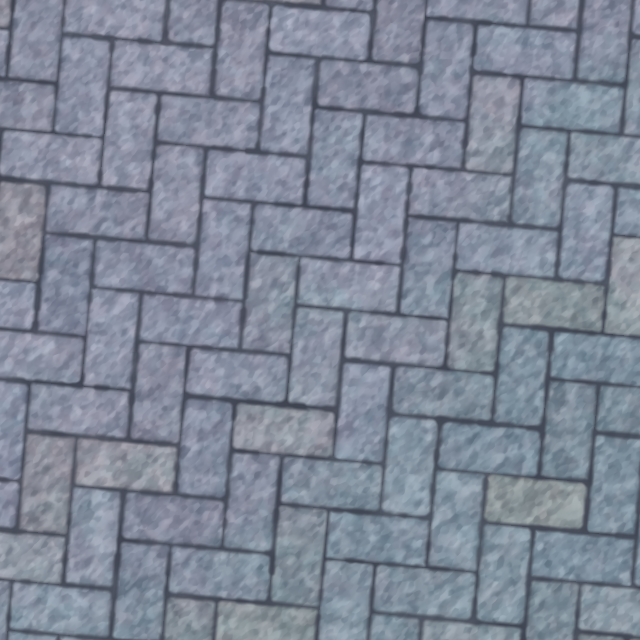
Write a Shadertoy shader that draws this texture.

```glsl
// Worn grey paving blocks in a slightly tilted 90 degree herringbone bond.
// A rule on the grid cell index finds each 2:1 block; a rounded-box distance
// gives soft joints, and smooth cellular noise gives the granular stone.

const float TILT = 0.0908;                      // clockwise turn, radians
const vec2 CELL = vec2(0.0804, 0.0779);         // half block length, block width
const vec2 ANCHOR = vec2(0.3958, 0.6849);       // a block corner on the canvas
const vec3 STONE = vec3(0.545, 0.565, 0.640);
const vec3 JOINT = vec3(0.245, 0.262, 0.315);
const vec3 WARM_TINT = vec3(0.020, -0.004, -0.038);
const vec3 MOSS_TINT = vec3(-0.035, 0.008, -0.014);

vec2 hash2(vec2 p) {
    vec3 q = fract(p.xyx * vec3(0.1031, 0.1030, 0.0973));
    q += dot(q, q.yzx + 33.33);
    return fract((q.xx + q.yz) * q.zy);
}

// Random values on scattered points, blended by distance; range 0..1.
float cellNoise(vec2 p) {
    vec2 base = floor(p);
    float sum = 0.0, total = 0.0;
    for (int y = -1; y <= 1; y++) {
        for (int x = -1; x <= 1; x++) {
            vec2 id = base + vec2(x, y);
            vec2 d = id + hash2(id) - p;
            float weight = exp(-6.0 * dot(d, d));
            sum += weight * hash2(id + 57.0).x;
            total += weight;
        }
    }
    return sum / total;
}

// Broad drifting variation from layered sines, about -1..1.
float sineField(vec2 p) {
    float sum = 0.0, amp = 0.5;
    for (int i = 0; i < 4; i++) {
        sum += amp * sin(p.x + 1.7 * sin(p.y)) * cos(p.y - 0.6 * p.x);
        p = mat2(1.3, 1.1, -1.1, 1.3) * p + 2.3;
        amp *= 0.6;
    }
    return sum;
}

// Canvas position to grid cells, x right and y down.
vec2 toGrid(vec2 p) {
    float c = cos(TILT), s = sin(TILT);
    vec2 d = p - ANCHOR;
    return vec2(c * d.x - s * d.y, -s * d.x - c * d.y) / CELL;
}

// Finds the block holding grid point g: its top left corner and its size.
void herringbone(vec2 g, out vec2 corner, out vec2 size) {
    corner = floor(g);
    float phase = mod(corner.x - corner.y, 4.0);
    size = phase < 1.5 ? vec2(2.0, 1.0) : vec2(1.0, 2.0);
    if (phase > 0.5 && phase < 1.5) corner.x -= 1.0;
    if (phase > 1.5 && phase < 2.5) corner.y -= 1.0;
}

// Depth inside a rounded box, zero on its outline.
float boxDepth(vec2 p, vec2 halfSize, float radius) {
    vec2 q = abs(p) - halfSize + radius;
    return radius - length(max(q, 0.0)) - min(max(q.x, q.y), 0.0);
}

// Stone grain stretched along the rising diagonal, centred on zero.
float stoneGrain(vec2 p) {
    vec2 q = vec2(p.x - p.y, 0.62 * (p.x + p.y)) * 0.707;
    return 0.14 * (cellNoise(q * 85.0) - 0.5)
         + 0.11 * (cellNoise(q * 165.0 + 31.0) - 0.5);
}

void mainImage(out vec4 fragColor, in vec2 fragCoord) {
    vec2 p = fragCoord / iResolution.xy;
    vec2 grid = toGrid(p);
    vec2 corner, size;
    herringbone(grid, corner, size);
    vec2 rnd = hash2(corner + 211.0);
    vec2 tone = hash2(corner + 389.0);

    // Block outline, nudged and slightly ragged
    vec2 local = grid - corner - 0.5 * size + 0.028 * (rnd - 0.5);
    float ragged = 0.045 * (cellNoise(p * 60.0 + 13.0) - 0.5);
    float depth = boxDepth(local, 0.5 * size, mix(0.06, 0.16, tone.y)) + ragged;

    // Stone face: per-block tone, warm blocks, damp patches, grain
    float stain = sineField(p * 11.0);
    float damp = smoothstep(0.1, 0.9, 0.8 * p.x - 0.9 * p.y + 0.5 + 0.5 * stain);
    vec3 color = STONE + 0.055 * (rnd.x - 0.5) + 0.012 * stain;
    color += WARM_TINT * (smoothstep(0.7, 1.0, tone.x) + 0.3 * (rnd.y - 0.5));
    color += MOSS_TINT * damp;
    color += stoneGrain(p) * vec3(1.0, 0.98, 0.94);
    color.r += 0.03 * (cellNoise(p * 55.0 + 71.0) - 0.5);

    // Worn shoulder and dark joint of uneven strength
    color *= mix(0.93, 1.0, smoothstep(0.04, 0.16, depth));
    float soft = max(0.085, 1.5 / (iResolution.y * CELL.y));
    float gap = 1.0 - smoothstep(-0.005, soft, depth);
    float strength = mix(0.68, 1.0, cellNoise(p * 22.0 + 5.0));
    color = mix(color, JOINT, gap * strength);

    fragColor = vec4(clamp(color, 0.0, 1.0), 1.0);
}
```
